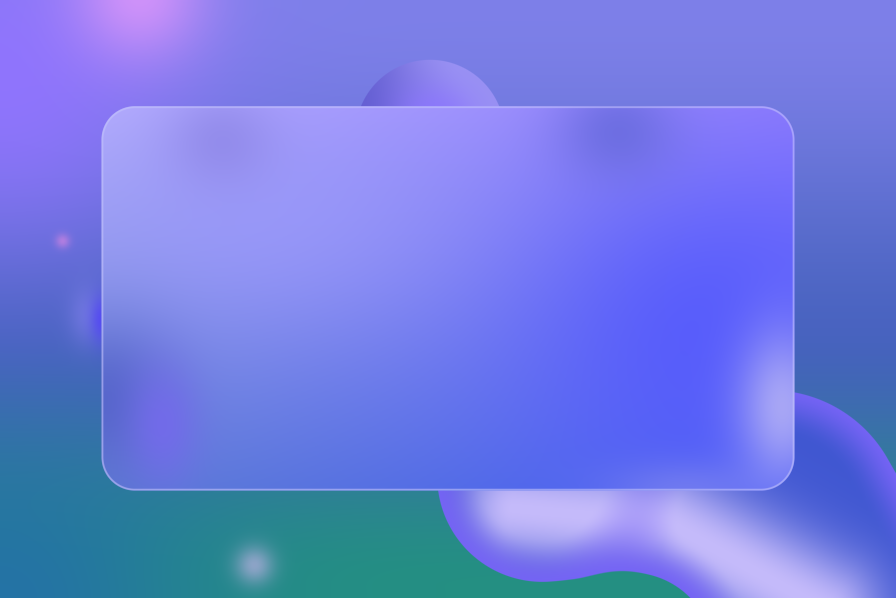
Give the GLSL for this background, as a Shadertoy shader.

```glsl
float segmentDistance(vec2 p, vec2 a, vec2 b) {
    vec2 ab = b - a;
    return length(p - a - ab * clamp(dot(p - a, ab) / dot(ab, ab), 0.0, 1.0));
}

float roundedBox(vec2 p, vec2 halfSize, float radius) {
    vec2 q = abs(p) - halfSize + radius;
    return length(max(q, 0.0)) + min(max(q.x, q.y), 0.0) - radius;
}

float smoothMin(float a, float b, float k) {
    float h = clamp(0.5 + 0.5 * (b - a) / k, 0.0, 1.0);
    return mix(b, a, h) - k * h * (1.0 - h);
}

float coverage(float d, float pixel) {
    return smoothstep(0.75 * pixel, -0.75 * pixel, d);
}

// Soft elliptical tint laid over a colour
vec3 spot(vec3 base, vec2 p, vec2 centre, vec2 radius, vec3 tint, float strength) {
    vec2 q = (p - centre) / radius;
    return mix(base, tint, strength * exp(-dot(q, q)));
}

vec3 backdrop(vec2 p) {
    vec3 teal = vec3(0.14, 0.56, 0.51);
    vec3 indigo = vec3(0.27, 0.38, 0.74);
    vec3 lavender = vec3(0.49, 0.50, 0.91);
    vec3 col = mix(teal, indigo, smoothstep(0.02, 0.46, p.y));
    col = mix(col, lavender, smoothstep(0.35, 1.0, p.y));
    col = spot(col, p, vec2(0.0, 0.0), vec2(0.35, 0.28), vec3(0.14, 0.43, 0.67), 0.85);
    col = spot(col, p, vec2(0.0, 0.87), vec2(0.32, 0.30), vec3(0.57, 0.45, 1.0), 0.9);
    col = spot(col, p, vec2(0.234, 1.01), vec2(0.11, 0.11), vec3(0.84, 0.58, 0.98), 0.9);
    // Small floating lights
    col = spot(col, p, vec2(0.105, 0.597), vec2(0.012), vec3(0.73, 0.50, 0.88), 0.85);
    col = spot(col, p, vec2(0.426, 0.055), vec2(0.032), vec3(0.62, 0.66, 0.82), 0.85);
    col = spot(col, p, vec2(0.145, 0.473), vec2(0.030, 0.050), vec3(0.50, 0.50, 0.92), 0.6);
    return spot(col, p, vec2(0.172, 0.466), vec2(0.020, 0.040), vec3(0.33, 0.28, 0.96), 0.9);
}

vec3 sphereColor(vec2 q) {
    vec3 col = mix(vec3(0.39, 0.37, 0.82), vec3(0.60, 0.57, 0.95), smoothstep(-0.8, 0.8, q.x + 0.4 * q.y));
    return spot(col, q, vec2(0.05, 0.2), vec2(0.55, 0.45), vec3(0.55, 0.46, 1.0), 0.9);
}

// Two joined lobes with a hollow pressed into the underside
float ribbonDistance(vec2 p) {
    float lobe = length(p - vec2(0.908, 0.203)) - 0.176;
    float body = segmentDistance(p, vec2(1.289, 0.121), vec2(1.367, -0.016)) - 0.2266;
    float hollow = length(p - vec2(1.055, -0.098)) - 0.1406;
    return -smoothMin(-smoothMin(lobe, body, 0.156), hollow, 0.02);
}

vec3 ribbonColor(vec2 p, float d) {
    vec3 rim = vec3(0.46, 0.39, 0.96);
    vec3 shade = vec3(0.25, 0.34, 0.82);
    vec3 sheen = vec3(0.77, 0.73, 0.98);
    vec2 bend = vec2(1.12, 0.125);
    float band = min(segmentDistance(p, vec2(0.86, 0.15), bend),
                     segmentDistance(p, bend, vec2(1.38, -0.02)));
    vec3 col = mix(shade, sheen, exp(-pow(band / 0.095, 2.0)));
    return mix(rim, col, smoothstep(-0.01, 0.075, -d));
}

// Frosted glass: bilinear gradient plus blurred shapes behind it
vec3 glassColor(vec2 p, vec2 uv) {
    vec3 top = mix(vec3(0.70, 0.67, 0.99), vec3(0.55, 0.48, 0.99), uv.x);
    vec3 bottom = mix(vec3(0.37, 0.49, 0.83), vec3(0.28, 0.36, 0.97), uv.x);
    vec3 col = mix(bottom, top, uv.y);
    col = spot(col, p, vec2(1.19, 0.45), vec2(0.29, 0.25), vec3(0.32, 0.34, 0.99), 0.75);
    col = spot(col, p, vec2(0.45, 0.62), vec2(0.30, 0.16), vec3(0.62, 0.61, 0.99), 0.5);
    col = spot(col, p, vec2(0.371, 0.765), vec2(0.09, 0.08), vec3(0.55, 0.52, 0.90), 0.7);
    col = spot(col, p, vec2(1.035, 0.78), vec2(0.10, 0.085), vec3(0.41, 0.42, 0.87), 0.85);
    col = spot(col, p, vec2(0.18, 0.33), vec2(0.11, 0.13), vec3(0.32, 0.38, 0.78), 0.85);
    col = spot(col, p, vec2(0.273, 0.29), vec2(0.06, 0.10), vec3(0.46, 0.41, 0.93), 0.8);
    col = spot(col, p, vec2(1.15, 0.18), vec2(0.14, 0.05), vec3(0.52, 0.54, 0.93), 0.6);
    return spot(col, p, vec2(1.31, 0.32), vec2(0.075, 0.13), vec3(0.69, 0.68, 0.96), 0.9);
}

void mainImage(out vec4 fragColor, in vec2 fragCoord) {
    vec2 p = fragCoord / iResolution.xy * vec2(1.5, 1.0);
    float pixel = 1.0 / iResolution.y;
    vec3 col = backdrop(p);

    // Sphere behind the card
    float sphereRadius = 0.125;
    vec2 fromSphere = p - vec2(0.72, 0.775);
    col = mix(col, sphereColor(fromSphere / sphereRadius), coverage(length(fromSphere) - sphereRadius, pixel));

    // Flowing ribbon
    float ribbon = ribbonDistance(p);
    col = mix(col, ribbonColor(p, ribbon), coverage(ribbon, pixel));

    // Glass card with a thin bright border
    vec2 cardHalf = vec2(0.58, 0.3213);
    vec2 fromCard = p - vec2(0.75, 0.501);
    float card = roundedBox(fromCard, cardHalf, 0.056);
    col = mix(col, glassColor(p, 0.5 + 0.5 * fromCard / cardHalf), coverage(card, pixel));
    float border = coverage(abs(card + 0.0015) - 0.0015, pixel);
    col = mix(col, vec3(0.76, 0.76, 0.98), 0.6 * border);

    fragColor = vec4(col, 1.0);
}
```
